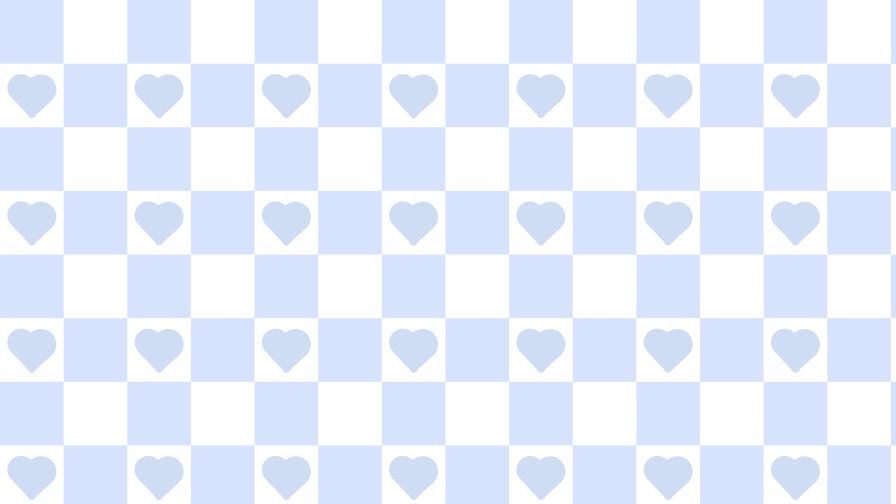
Write a WebGL 2 fragment shader that draws this pattern.

```glsl
#version 300 es
precision highp float;

uniform vec2 u_resolution;
out vec4 fragColor;

// Layout, in tiles
const float TILES_DOWN = 7.92;
const float HEART_PERIOD = 2.0;
const vec2 HEART_TILE = vec2(0.0, 1.0);

// Heart, in tile units with y pointing down
const vec2 LEFT_LOBE = vec2(0.33, 0.38);
const vec2 RIGHT_LOBE = vec2(0.645, 0.41);
const vec2 HEART_TIP = vec2(0.50, 0.80);
const float LEFT_RADIUS = 0.215;
const float RIGHT_RADIUS = 0.24;
const float TIP_RADIUS = 0.05;
const float NOTCH_SOFTNESS = 0.03;

// Colours
const vec3 WHITE = vec3(1.0);
const vec3 TILE_BLUE = vec3(0.843, 0.892, 0.988);
const vec3 HEART_BLUE = vec3(0.808, 0.867, 0.957);

// Signed distance to the nearest tile edge, positive in even tiles
float stripeDistance(float t) {
    return 0.5 - abs(mod(t + 0.5, 2.0) - 1.0);
}

// Distance to the hull of two circles
float taperedCapsule(vec2 p, vec2 a, vec2 b, float ra, float rb) {
    p -= a;
    b -= a;
    float h = dot(b, b);
    vec2 q = vec2(abs(dot(p, vec2(b.y, -b.x))), dot(p, b)) / h;
    float dr = ra - rb;
    vec2 c = vec2(sqrt(h - dr * dr), dr);
    float k = c.x * q.y - c.y * q.x;
    if (k < 0.0) return length(p) - ra;
    if (k > c.x) return length(p - b) - rb;
    return dot(c, q) - ra;
}

float smoothMin(float a, float b, float k) {
    float h = max(k - abs(a - b), 0.0) / k;
    return min(a, b) - 0.25 * h * h * k;
}

// Two lobes that taper to one rounded tip
float heartDistance(vec2 p) {
    float left = taperedCapsule(p, LEFT_LOBE, HEART_TIP, LEFT_RADIUS, TIP_RADIUS);
    float right = taperedCapsule(p, RIGHT_LOBE, HEART_TIP, RIGHT_RADIUS, TIP_RADIUS);
    return smoothMin(left, right, NOTCH_SOFTNESS);
}

void main() {
    // Tile coordinates from the top left corner
    float pixel = TILES_DOWN / u_resolution.y;
    vec2 p = vec2(gl_FragCoord.x, u_resolution.y - gl_FragCoord.y) * pixel;

    // Checkerboard
    vec2 stripes = clamp(vec2(stripeDistance(p.x), stripeDistance(p.y)) * 2.0 / pixel, -1.0, 1.0);
    float blueTile = 0.5 + 0.5 * stripes.x * stripes.y;
    vec3 color = mix(WHITE, TILE_BLUE, blueTile);

    // Hearts on every other row of white tiles
    float d = heartDistance(mod(p - HEART_TILE, HEART_PERIOD));
    color = mix(color, HEART_BLUE, clamp(0.5 - d / pixel, 0.0, 1.0));

    fragColor = vec4(color, 1.0);
}
```
